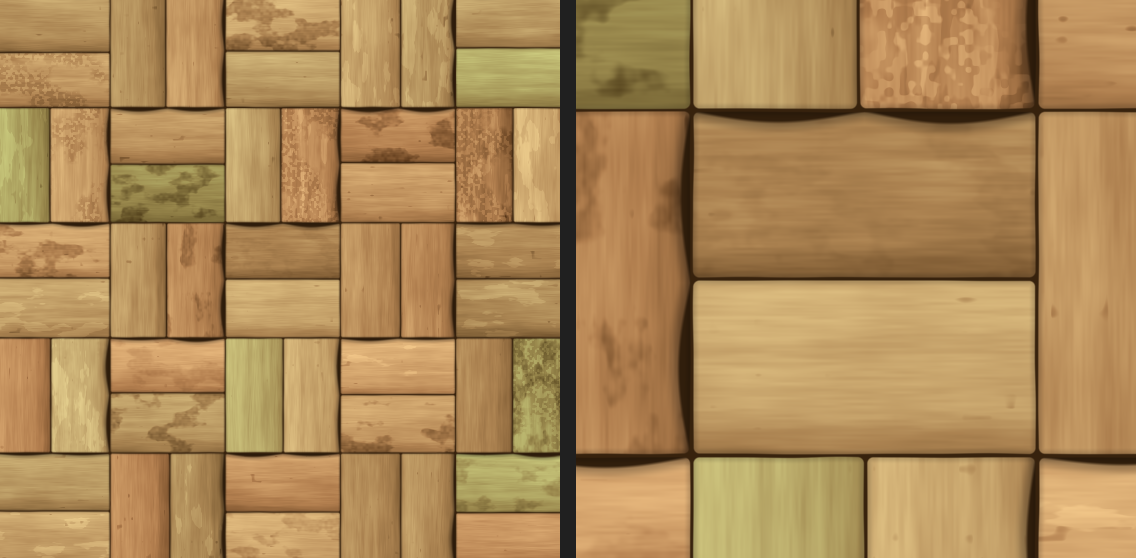
Left: the whole. Right: its middle third, enlarged.
A Shadertoy shader for this texture:

```glsl
// Basket-weave panel of paired, rounded bamboo slats with grain, stains and shadowed joints
#define CELL 0.2056                  // block size, in canvas widths
#define ORIGIN vec2(0.1966, 0.1875)  // corner shared by the first blocks
#define GAP 0.005                    // half width of a joint, in blocks
#define SCALLOP 0.036                // depth of the curved shadows
#define SPLIT_JITTER 0.05            // wander of the joint inside a block
#define TONE 0.73                    // mean brightness along the ramp
#define TONE_SPREAD 0.25             // brightness variation between slats
#define GRAIN 0.20                   // strength of the fibres
#define STAIN 0.32                   // strength of brown blotches
#define DEEP vec3(0.29, 0.18, 0.07)
#define MIDDLE vec3(0.67, 0.51, 0.33)
#define LIGHT vec3(0.89, 0.77, 0.55)

float hash(vec2 p) {
    return fract(sin(dot(p, vec2(127.1, 311.7))) * 43758.5453);
}

float noise(vec2 p) {
    vec2 i = floor(p), f = fract(p);
    f = f * f * (3.0 - 2.0 * f);
    return mix(mix(hash(i), hash(i + vec2(1, 0)), f.x),
               mix(hash(i + vec2(0, 1)), hash(i + vec2(1, 1)), f.x), f.y);
}

float fbm(vec2 p) {
    float sum = 0.0, amp = 0.5;
    for (int k = 0; k < 4; k++) {
        sum += amp * noise(p);
        p = p * 2.03 + 17.0;
        amp *= 0.5;
    }
    return sum / 0.9375;
}

float roundedBox(vec2 p, vec2 halfSize, float radius) {
    vec2 d = abs(p) - halfSize + radius;
    return length(max(d, 0.0)) + min(max(d.x, d.y), 0.0) - radius;
}

vec3 woodRamp(float t) {
    vec3 dark = mix(DEEP, MIDDLE, clamp(t / 0.6, 0.0, 1.0));
    return mix(dark, LIGHT, clamp((t - 0.6) / 0.4, 0.0, 1.1));
}

// Brightness change from fibres, flecks and wear; p.x runs along the slat
float woodWear(vec2 p, vec2 id) {
    vec2 seed = 40.0 * vec2(hash(id + 3.1), hash(id + 7.7));
    float fibres = fbm(vec2(p.x * 2.0, p.y * 26.0) + seed) - 0.5;
    float fine = noise(vec2(p.x * 9.0, p.y * 120.0) + seed) - 0.5;
    float cloud = fbm(p * vec2(3.0, 5.0) + seed);
    float wear = GRAIN * (fibres + 0.3 * fine) + 0.18 * (cloud - 0.5);

    // Short dark flecks
    float fleck = noise(p * vec2(15.0, 32.0) + seed.yx);
    wear -= 0.22 * smoothstep(0.88, 1.0, fleck) * smoothstep(0.45, 0.65, cloud);

    // Brown stains and dense spots, each on some slats only
    float patches = fbm(p * vec2(5.0, 8.0) + seed.yx);
    float stained = smoothstep(0.70, 0.85, hash(id + 11.3));
    wear -= STAIN * stained * smoothstep(0.50, 0.64, patches) * (0.5 + 0.5 * noise(p * 40.0 + seed));
    float spotted = step(0.90, hash(id + 19.9));
    float spots = smoothstep(0.45, 0.65, noise(p * 48.0 + seed));
    wear += spotted * smoothstep(0.35, 0.55, cloud) * (0.16 * spots - 0.22);

    // Pale scuffs where the skin has peeled
    float scuffed = step(0.72, hash(id + 23.5));
    float scuff = fbm(p * vec2(4.0, 11.0) + seed + 9.0);
    return wear + 0.10 * scuffed * smoothstep(0.57, 0.62, scuff);
}

void mainImage(out vec4 fragColor, in vec2 fragCoord) {
    vec2 grid = (fragCoord / iResolution.x - ORIGIN) / CELL + 1.0;
    float pixel = 1.0 / (iResolution.x * CELL);
    vec2 cell = floor(grid), local = fract(grid);

    // Alternate blocks are turned; x runs along the slats, y across them
    bool upright = mod(cell.x + cell.y, 2.0) > 0.5;
    vec2 p = upright ? local.yx : local;

    // Choose one of the two slats in the block
    float split = 0.5 + SPLIT_JITTER * (hash(cell + 0.5) - 0.5);
    float slat = step(split, p.y);
    float low = slat * split;
    float width = mix(split, 1.0, slat) - low;
    float across = (p.y - low) / width;
    vec2 id = cell * 2.0 + vec2(slat, 0.37 * slat);

    // Rounded section lit from the upper left
    float s = upright ? across : 1.0 - across;
    float shade = 0.09 * (1.0 - 2.0 * s) - 0.16 * smoothstep(0.72, 1.0, s);
    shade -= 0.07 * smoothstep(0.10, 0.0, s);

    // Slat colour
    float tone = TONE + TONE_SPREAD * (hash(id + 1.7) - 0.5);
    vec3 color = woodRamp(clamp(tone + shade + woodWear(p, id), 0.0, 1.03));
    float hue = hash(id + 5.3);
    color *= mix(vec3(1.05, 0.97, 0.93), vec3(0.96, 1.02, 0.97), hue);
    color *= mix(vec3(1.0), vec3(0.93, 1.03, 0.94), smoothstep(0.82, 0.95, hue));

    // Curved shadows cast by the ends of the two neighbouring slats
    float half01 = step(0.5, p.x);
    float depth = SCALLOP * mix(0.35, 1.0, hash(cell + 31.0 + half01));
    float edge = 1.0 - p.y - depth * abs(sin(6.28319 * p.x));
    color *= mix(0.72, 1.0, smoothstep(0.0, 0.045, edge));
    color = mix(DEEP * 0.65, color, smoothstep(-pixel, pixel + 0.006, edge));

    // Dark joints with slightly rounded slat corners
    float wobble = 0.004 * (noise(p * 7.0 + id * 5.0) - 0.5);
    vec2 center = vec2(p.x - 0.5, (across - 0.5) * width);
    float joint = roundedBox(center, vec2(0.5, 0.5 * width) - GAP, 0.018) + wobble;
    color *= mix(1.0, 0.85, smoothstep(-0.02, 0.0, joint));
    color = mix(color, DEEP * 0.75, smoothstep(-pixel, pixel, joint));

    fragColor = vec4(color, 1.0);
}
```
